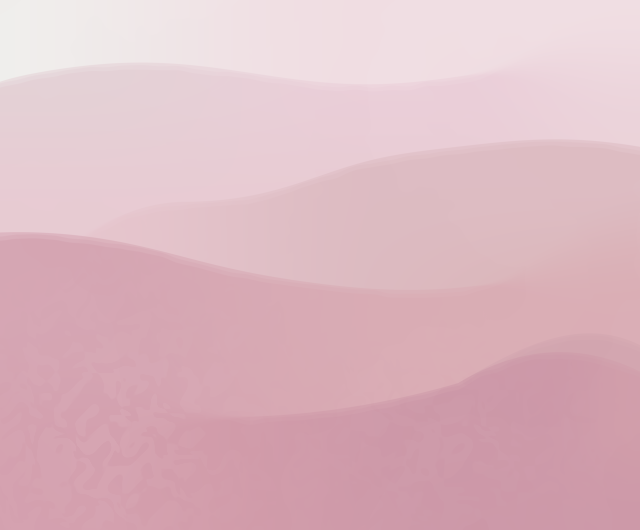
A WebGL 2 fragment shader for this background:

```glsl
#version 300 es
precision highp float;
// Misty rose hills: soft overlapping ridges under a pale sky.
#define EDGE 0.0014
#define RIM_DEPTH 0.013
#define RIM_FADE 0.42
#define BAND_STEP 0.011
#define MOTTLE 0.02
#define MOTTLE_SCALE 62.0

uniform vec2 u_resolution;
out vec4 outColor;

const float PI = 3.14159;

float hash(vec2 p) {
    p = fract(p * vec2(0.1031, 0.1137));
    p += dot(p, p.yx + 33.33);
    return fract((p.x + p.y) * p.x * 7.31);
}

float noise(vec2 p) {
    vec2 i = floor(p), f = fract(p);
    f = f * f * (3.0 - 2.0 * f);
    return mix(mix(hash(i), hash(i + vec2(1, 0)), f.x),
               mix(hash(i + vec2(0, 1)), hash(i + vec2(1, 1)), f.x), f.y);
}

float bump(float x, float center, float width) {
    float d = (x - center) / width;
    return exp(-d * d);
}

float wave(float x, float crest, float halfPeriod) {
    return cos((x - crest) / halfPeriod * PI);
}

// Ridge heights, from far to near
float farRidge(float x) {
    return 0.8615 + 0.0205 * wave(x, 0.22, 0.353) - 0.008 * exp(-30.0 * x);
}

float middleRidge(float x) {
    float drop = max(0.29 - x, 0.0);
    return 0.678 + 0.059 * wave(x, 0.87, 0.58)
         + 0.02 * bump(x, 0.57, 0.13) - 3.4 * drop * drop;
}

float nearRidge(float x) {
    return 0.5075 + 0.0545 * wave(x, 0.03, 0.61) - 0.007 * bump(x, 0.35, 0.13);
}

float frontRidge(float x) {
    float d = x - 0.35, t = max(x - 0.716, 0.0);
    return 0.213 + 0.48 * d * d + t * (0.36 - 0.735 * t - 4.8 * t * t);
}

// Coverage below a ridge: a crisp edge, then two ragged translucent steps
float cover(vec2 p, float ridge, float blur) {
    float w = EDGE + blur, depth = ridge - p.y;
    float ragged = depth + blur + 0.006 * (noise(p * vec2(36.0, 20.0)) - 0.5);
    float rim = 0.5 * smoothstep(-EDGE, EDGE, ragged - 0.4 * RIM_DEPTH)
              + 0.5 * smoothstep(-EDGE, EDGE, ragged - RIM_DEPTH);
    return smoothstep(-w, w, depth) * mix(1.0 - RIM_FADE, 1.0, rim);
}

// Flat random tone per contour of a field, with smooth borders
float terrace(float field) {
    float level = floor(field), soft = clamp(fwidth(field), 0.001, 1.0);
    return mix(hash(vec2(level, 7.0)), hash(vec2(level + 1.0, 7.0)),
               smoothstep(1.0 - soft, 1.0, field - level)) - 0.5;
}

void main() {
    vec2 p = gl_FragCoord.xy / u_resolution;
    vec2 q = p * vec2(u_resolution.x / u_resolution.y, 1.0);
    float x = p.x, y = p.y;

    // Sky: ivory at the left, pink at the right
    vec3 color = mix(vec3(0.938, 0.934, 0.925), vec3(0.94, 0.868, 0.887),
                     smoothstep(-0.05, 0.56, x));
    color -= vec3(0.015, 0.025, 0.025) * smoothstep(0.6, 1.0, x)
           * (1.0 - smoothstep(0.75, 0.97, y));

    // Far hill, dissolving into the sky at the right
    vec3 farTint = mix(vec3(0.893, 0.82, 0.838), vec3(0.918, 0.808, 0.848), smoothstep(0.1, 0.6, x));
    farTint = mix(vec3(0.908, 0.796, 0.826), farTint, smoothstep(0.6, 0.87, y));
    float farFade = smoothstep(0.72, 1.0, x);
    color = mix(color, farTint, cover(p, farRidge(x), 0.12 * farFade) * (1.0 - 0.55 * farFade));

    // Middle hill, dissolving at the left
    vec3 middleTint = mix(vec3(0.902, 0.775, 0.805), vec3(0.865, 0.735, 0.76), smoothstep(0.1, 0.6, x));
    middleTint = mix(middleTint, vec3(0.855, 0.704, 0.716),
                     smoothstep(0.45, 1.0, x) * (1.0 - smoothstep(0.4, 0.66, y)));
    float middleBlur = 0.03 * (1.0 - smoothstep(0.0, 0.2, x));
    color = mix(color, middleTint, cover(p, middleRidge(x), middleBlur));

    // Near hill, dissolving at the right
    vec3 nearTint = mix(vec3(0.835, 0.648, 0.7), vec3(0.853, 0.678, 0.708), smoothstep(0.05, 0.75, x));
    nearTint -= vec3(0.0, 0.01, 0.006) * (1.0 - smoothstep(0.05, 0.4, y));
    float nearBlur = 0.14 * smoothstep(0.74, 1.0, x);
    color = mix(color, nearTint, cover(p, nearRidge(x), nearBlur));

    // Front hill: pale outer crest, then the deeper body
    float front = frontRidge(x);
    float frontBlur = 0.1 * (1.0 - smoothstep(0.1, 0.4, x));
    float frontShow = mix(0.3, 1.0, smoothstep(0.12, 0.4, x));
    color = mix(color, vec3(0.823, 0.647, 0.685),
                cover(p, front, frontBlur) * smoothstep(0.68, 0.76, x));
    vec3 frontTint = mix(vec3(0.823, 0.613, 0.667), vec3(0.802, 0.597, 0.658), smoothstep(0.3, 0.7, x));
    frontTint += vec3(0.015, 0.018, 0.006) * smoothstep(0.85, 1.0, x) * smoothstep(0.0, 0.2, y);
    float inner = front - 0.05 * smoothstep(0.72, 1.0, x);
    color = mix(color, frontTint, cover(p, inner, frontBlur) * frontShow);

    // Faint terraced washes with ragged contours
    float field = 5.0 * noise(q * 2.3 + 4.0) + 0.8 * noise(q * 11.0)
                + 0.25 * noise(q * 34.0) + 3.0 * (q.x - q.y) + 9.0;
    color += BAND_STEP * terrace(field) * vec3(0.6, 1.0, 0.9);

    // Paper mottling in the lower slopes
    float grain = smoothstep(0.45, 0.56, noise(q * MOTTLE_SCALE + 3.0 * noise(q * 25.0)));
    float patches = bump(x, 0.17, 0.17) * bump(y, 0.18, 0.2) + 0.5 * bump(x, 0.7, 0.18) * bump(y, 0.16, 0.14);
    color += MOTTLE * (grain - 0.5) * patches * vec3(0.5, 1.0, 0.8);

    outColor = vec4(color, 1.0);
}
```
